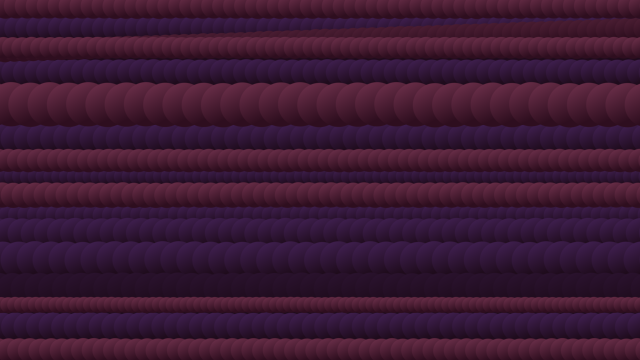
Reproduce this pattern procedurally as a Shadertoy shader.

```glsl
// Rows as (centre, radius) in canvas heights, back to front
const int ROWS = 17;
const int FIRST_RED = 9;
const vec2 rows[ROWS] = vec2[](
    vec2(0.921, 0.035), vec2(0.798, 0.037), vec2(0.615, 0.042),
    vec2(0.509, 0.025), vec2(0.402, 0.030), vec2(0.352, 0.042),
    vec2(0.278, 0.051), vec2(0.198, 0.044), vec2(0.092, 0.040),
    vec2(0.857, 0.030),
    vec2(0.983, 0.035), vec2(0.867, 0.030), vec2(0.709, 0.0615),
    vec2(0.554, 0.032), vec2(0.458, 0.035), vec2(0.153, 0.022),
    vec2(0.026, 0.034));

float hash(vec2 p) {
    return fract(sin(dot(p, vec2(127.1, 311.7))) * 43758.5453);
}

// Paints one chain of overlapping discs, each covering its left neighbour
vec3 paintChain(vec3 color, vec2 p, float radius, float row, vec3 dark, vec3 bright) {
    float spacing = 0.87 * radius;
    float phase = hash(vec2(row, 3.0));
    float column = floor(p.x / spacing - phase);
    float blur = 0.75 / iResolution.y;

    for (int k = -2; k <= 2; k++) {
        float id = column + float(k);
        float jitter = 0.05 * radius * (hash(vec2(id, row)) - 0.5);
        vec2 q = p - vec2((id + 0.5 + phase) * spacing, jitter);
        float cover = 1.0 - smoothstep(-blur, blur, length(q) - radius);

        // Light from the upper left
        q /= radius;
        float light = clamp(0.43 + 0.45 * q.y - 0.24 * (q.x + 0.5), 0.0, 1.0);
        color = mix(color, mix(dark, bright, light), cover);
    }
    return color;
}

void mainImage(out vec4 fragColor, in vec2 fragCoord) {
    vec2 p = fragCoord / iResolution.y;
    vec3 shadow = vec3(0.12, 0.045, 0.11);
    vec3 color = shadow;

    for (int i = 0; i < ROWS; i++) {
        bool red = i >= FIRST_RED;
        vec3 dark = red ? vec3(0.18, 0.055, 0.12) : shadow;
        vec3 bright = red ? vec3(0.45, 0.20, 0.31) : vec3(0.27, 0.135, 0.345);

        // One faded purple chain and one dim red chain that climbs to the right
        if (i == 7) bright = mix(dark, bright, 0.35);
        if (i == FIRST_RED) bright = mix(dark, bright, 0.5);
        float climb = i == FIRST_RED ? 0.036 * p.x : 0.0;

        vec2 local = p - vec2(0.0, rows[i].x + climb);
        color = paintChain(color, local, rows[i].y, float(i), dark, bright);
    }
    fragColor = vec4(color, 1.0);
}
```
